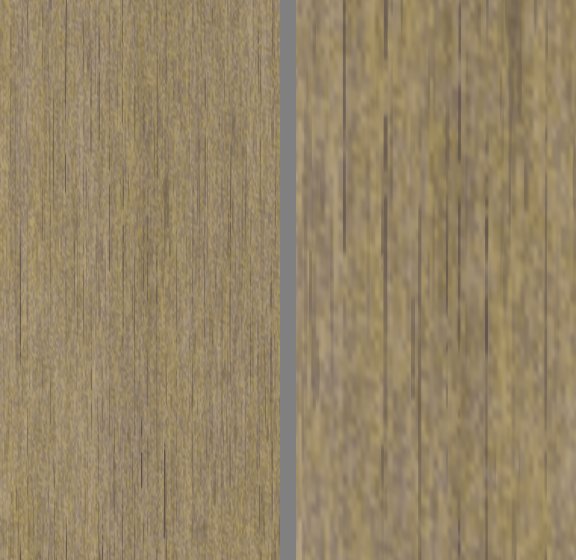
Left, the full canvas; right, a detail of the centre.
Write a Shadertoy shader that draws this texture.

```glsl
// Straight-grained wood veneer: stretched value noise forms the soft bands,
// streaks and fibres that run up the board; sparse broken pore lines, short
// dark ticks and faint crosswise ray flecks are layered over them.

const vec3 TAN   = vec3(0.602, 0.533, 0.407);   // mean wood colour
const vec3 HONEY = vec3(0.006, 0.000, -0.070);  // shift from grey to yellow
const vec3 SHADE = vec3(1.00, 0.95, 0.62);      // how brightness tints
const vec3 PORE  = vec3(0.315, 0.270, 0.275);   // dark line colour
const float BAND_CONTRAST   = 0.036;
const float STREAK_CONTRAST = 0.042;
const float FIBRE_CONTRAST  = 0.075;
const float FLECK_CONTRAST  = 0.105;
const float RAY_CONTRAST    = 0.050;
const float TICK_STRENGTH   = 0.30;
const int PORE_LAYERS = 4;

float hash(vec2 p) {
    vec3 q = fract(vec3(p.xyx) * 0.1031);
    q += dot(q, q.yzx + 33.33);
    return fract((q.x + q.y) * q.z);
}

float noise(vec2 p) {
    vec2 cell = floor(p), f = fract(p);
    f = f * f * (3.0 - 2.0 * f);
    return mix(mix(hash(cell), hash(cell + vec2(1, 0)), f.x),
               mix(hash(cell + vec2(0, 1)), hash(cell + vec2(1, 1)), f.x), f.y);
}

// Noise centred on zero, with its own offset per seed.
float grain(vec2 p, vec2 scale, float seed) {
    return noise(p * scale + seed * vec2(17.3, 41.7)) - 0.5;
}

// One set of vertical pore lines, at most one in each column.
float poreLines(vec2 p, float columns, float seed, float pixel) {
    float x = p.x * columns;
    float id = floor(x) + seed * 57.0;
    float offset = mix(0.2, 0.8, hash(vec2(id, 3.0)));
    float dist = abs(fract(x) - offset) / columns;
    float halfWidth = mix(0.0012, 0.0024, hash(vec2(id, 9.0)));
    float line = 1.0 - smoothstep(halfWidth - 0.5 * pixel, halfWidth + 0.5 * pixel, dist);
    // Long runs start and stop, with ragged breaks inside them.
    float run = noise(vec2(id * 7.0, p.y * 3.2 + hash(vec2(id, 5.0)) * 30.0));
    float breaks = noise(vec2(id * 3.0, p.y * 17.0));
    float ragged = noise(vec2(id * 5.0, p.y * 75.0));
    float strength = hash(vec2(id, 13.0));
    return line * smoothstep(0.46, 0.74, run)
                * smoothstep(0.10, 0.60, breaks + 0.35 * (ragged - 0.5))
                * mix(0.10, 1.0, strength * strength);
}

void mainImage(out vec4 fragColor, in vec2 fragCoord) {
    float pixel = 1.0 / iResolution.x;
    vec2 p = fragCoord * pixel;
    vec2 bent = p + vec2(0.005 * grain(p, vec2(3.0, 1.5), 1.0), 0.0);
    vec2 slanted = p + vec2(0.0, 0.4 * p.x);

    // Light and dark: broad bands down to single fibres and flecks.
    float light = BAND_CONTRAST * grain(bent, vec2(8.0, 0.5), 2.0);
    light += STREAK_CONTRAST * grain(bent, vec2(45.0, 1.4), 3.0);
    light += FIBRE_CONTRAST * grain(bent, vec2(150.0, 11.0), 4.0);
    light += FLECK_CONTRAST * grain(slanted, vec2(185.0, 80.0), 5.0);

    // Ray flecks: short crosswise ripples in a few upright zones.
    float zone = smoothstep(0.5, 0.8, noise(p * vec2(9.0, 1.6) + 71.0))
               * (1.0 - smoothstep(0.3, 0.5, p.x));
    light += RAY_CONTRAST * zone * (grain(p, vec2(24.0, 62.0), 6.0) + 0.15);

    // Yellow and grey tints drift separately from the brightness.
    float warmth = 0.50 * grain(bent, vec2(12.0, 0.8), 7.0)
                 + 0.60 * grain(bent, vec2(55.0, 3.0), 8.0)
                 + 0.95 * grain(slanted, vec2(120.0, 34.0), 9.0);
    vec3 color = TAN + HONEY * warmth + SHADE * light;

    // Dark pores, from a few bold lines to many faint ones.
    float pores = 0.0;
    for (int i = 0; i < PORE_LAYERS; i++) {
        float layer = float(i);
        float lines = poreLines(bent, 13.0 + 11.0 * layer, layer + 1.0, pixel);
        pores = max(pores, lines * (0.95 - 0.13 * layer));
    }

    // Short faint ticks between the long lines.
    float tick = smoothstep(0.76, 0.93, noise(bent * vec2(170.0, 9.0) + 23.0));
    tick *= smoothstep(0.35, 0.75, noise(bent * vec2(22.0, 1.2) + 87.0));
    pores = max(pores, TICK_STRENGTH * tick);
    color = mix(color, PORE, pores);

    fragColor = vec4(color, 1.0);
}
```
